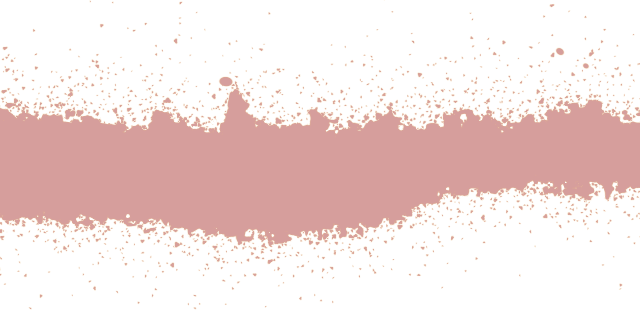
Write a Shadertoy shader that draws this background.

```glsl
// Rose paint streak across white paper, with ragged edges and sprayed droplets.
#define ROSE vec3(0.84, 0.62, 0.61)
#define TAN vec3(0.86, 0.65, 0.58)
#define CREAM vec3(0.98, 0.94, 0.88)
#define PAPER vec3(1.0)
#define ROUGHNESS 0.085
#define TOP_REACH 0.085
#define BOTTOM_REACH 0.065
#define DROP_DENSITY 0.8
#define FRINGE 0.004

float hash(vec2 p) {
    return fract(sin(dot(p, vec2(127.1, 311.7))) * 43758.55);
}

float noise(vec2 p) {
    vec2 i = floor(p), f = fract(p);
    f = f * f * (3.0 - 2.0 * f);
    return mix(mix(hash(i), hash(i + vec2(1, 0)), f.x),
               mix(hash(i + vec2(0, 1)), hash(i + vec2(1, 1)), f.x), f.y);
}

// Rounded peak with separate left and right widths
float peak(float x, float center, float left, float right) {
    float t = (x - center) / (x < center ? left : right);
    return exp(-t * t);
}

float topEdge(float x) {
    float y = 0.652 - 0.047 * smoothstep(0.15, 0.4, x)
            + 0.032 * smoothstep(1.25, 1.5, x);
    y += 0.062 * peak(x, 0.49, 0.018, 0.06);
    y += 0.105 * peak(x, 0.725, 0.018, 0.06);
    y += 0.047 * peak(x, 0.98, 0.018, 0.035);
    y += 0.042 * peak(x, 1.21, 0.06, 0.035);
    y -= 0.022 * peak(x, 1.57, 0.04, 0.07);
    return y + 0.047 * peak(x, 1.87, 0.12, 0.02);
}

float bottomEdge(float x) {
    return 0.308 - 0.052 * smoothstep(0.3, 0.8, x)
         + 0.03 * smoothstep(0.85, 1.1, x)
         + 0.117 * smoothstep(1.12, 1.48, x)
         + 0.015 * peak(x, 1.67, 0.05, 0.05);
}

// Distance above (x) and below (y) the streak
vec2 outside(vec2 p) {
    return vec2(p.y - topEdge(p.x), bottomEdge(p.x) - p.y);
}

float ellipse(vec2 p, float radius, float stretch, float angle) {
    float c = cos(angle), s = sin(angle);
    p = mat2(c, -s, s, c) * p;
    return length(p * vec2(1.0 / stretch, stretch)) - radius;
}

// One grid of jittered drops that thin out and shrink away from the streak
float sprayLayer(vec2 p, float size, float seed) {
    float d = 1.0;
    vec2 home = floor(p / size);
    for (int j = -1; j <= 1; j++)
    for (int i = -1; i <= 1; i++) {
        vec2 cell = home + vec2(i, j);
        vec2 id = cell + seed;
        vec2 center = (cell + vec2(hash(id), hash(id + 17.3))) * size;
        vec2 gap = outside(center);
        float away = max(max(gap.x, gap.y), 0.0);
        float reach = gap.x > gap.y ? TOP_REACH : BOTTOM_REACH;
        if (hash(id + 41.7) > DROP_DENSITY * exp(-away / reach)) continue;
        float h = hash(id + 73.1);
        float radius = size * mix(0.1, 0.3, h * h) * mix(0.55, 1.0, exp(-away / 0.06));
        vec2 q = p - center;
        float angle = 6.283 * hash(id + 97.9);
        float wobble = 0.18 * radius * sin(3.0 * atan(q.y, q.x + 1e-5) + angle);
        d = min(d, ellipse(q, radius, 1.0 + 0.35 * hash(id + 5.7), angle) + wobble);
    }
    return d;
}

void mainImage(out vec4 fragColor, in vec2 fragCoord) {
    vec2 p = fragCoord / iResolution.y;
    p.x *= 2.0 * iResolution.y / iResolution.x;

    // Streak with ragged, broken edges, measured in pixels
    vec2 gap = outside(p);
    float grain = 0.65 * noise(p * 40.0) + 0.35 * noise(p * 95.0 + 8.0);
    float streak = max(gap.x, gap.y) + ROUGHNESS * (grain - 0.5);
    streak /= max(length(vec2(dFdx(streak), dFdy(streak))), 1e-5);

    // Spray from coarse to fine
    float drops = 1.0;
    for (int k = 0; k < 3; k++) {
        float layer = float(k);
        drops = min(drops, sprayLayer(p, 0.036 * pow(0.66, layer), 31.0 * layer));
    }

    // Large loose drops
    drops = min(drops, ellipse(p - vec2(0.706, 0.745), 0.017, 1.18, -0.1));
    drops = min(drops, ellipse(p - vec2(1.75, 0.839), 0.011, 1.15, -0.6));
    drops = min(drops, ellipse(p - vec2(1.831, 0.794), 0.008, 1.1, -0.5));

    // Flat paint with a tan rim and a thin cream fringe
    float d = min(streak, drops * iResolution.y);
    float fringe = FRINGE * iResolution.y;
    vec3 paint = mix(ROSE, TAN, smoothstep(-fringe, 0.0, d));
    vec3 color = mix(CREAM, PAPER, smoothstep(0.0, fringe, d));
    color = mix(paint, color, smoothstep(-0.6, 0.6, d));
    fragColor = vec4(color, 1.0);
}
```
